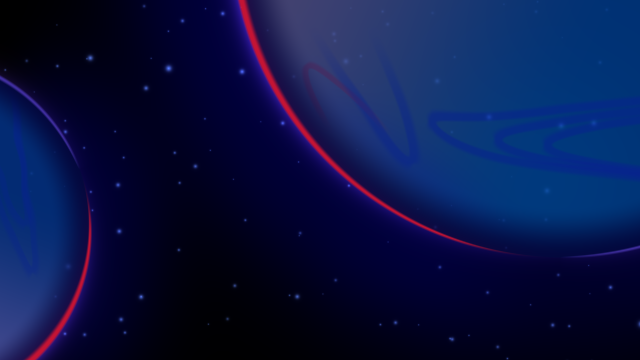
A Shadertoy shader for this background:

```glsl
// Two blue planets with crimson and violet rims in a star-dusted, deep blue sky.

// Lengths are in canvas heights, origin at the lower left.
const vec2  BIG_CENTER   = vec2(1.5556, 1.1968);
const float BIG_RADIUS   = 0.912;
const vec2  BIG_AXIS     = vec2(-1.0, 0.0);      // side lit in red
const vec2  SMALL_CENTER = vec2(-0.2384, 0.3588);
const float SMALL_RADIUS = 0.4907;
const vec2  SMALL_AXIS   = vec2(0.35, -0.94);

const vec3 SKY_GLOW = vec3(0.0, 0.0, 0.29);
const vec3 HAZE     = vec3(0.27, 0.26, 0.44);
const vec3 DEEP     = vec3(0.0, 0.19, 0.45);
const vec3 LIMB     = vec3(0.01, 0.03, 0.24);
const vec3 SWIRL    = vec3(0.03, 0.13, 0.56);
const vec3 EMBER    = vec3(0.29, 0.15, 0.36);
const vec3 CRIMSON  = vec3(0.80, 0.08, 0.20);
const vec3 VIOLET   = vec3(0.33, 0.23, 0.75);
const vec3 HALO     = vec3(0.20, 0.10, 0.42);
const vec3 STAR     = vec3(0.38, 0.53, 0.95);

vec2 hash2(vec2 p) {
    vec3 q = fract(p.xyx * vec3(0.1031, 0.1030, 0.0973));
    q += dot(q, q.yzx + 33.33);
    return fract((q.xx + q.yz) * q.zy);
}

float corner(vec2 cell, vec2 offset) {
    return dot(hash2(cell) * 2.0 - 1.0, offset);
}

float gradientNoise(vec2 p) {
    vec2 i = floor(p), f = fract(p), e = vec2(1.0, 0.0);
    vec2 u = f * f * f * (f * (f * 6.0 - 15.0) + 10.0);
    return mix(mix(corner(i, f), corner(i + e, f - e), u.x),
               mix(corner(i + e.yx, f - e.yx), corner(i + 1.0, f - 1.0), u.x), u.y);
}

// Soft stroke along a parabola that opens from its tip toward dir
float hairpin(vec2 p, vec2 tip, vec2 dir, float bend, float width) {
    vec2 q = p - tip;
    float along = dot(q, dir), across = dot(q, vec2(-dir.y, dir.x));
    float slope = 2.0 * bend * across;
    float dist = abs(along - bend * across * across) / sqrt(1.0 + slope * slope);
    return 1.0 - smoothstep(width * 0.3, width, dist);
}

// One jittered star per grid cell, many cells left empty
float stars(vec2 p, float cellSize, float density, float size) {
    vec2 grid = p / cellSize, cell = floor(grid);
    vec2 pick = hash2(cell + 17.0), spot = 0.2 + 0.6 * hash2(cell + 71.0);
    float r = length(grid - cell - spot) * cellSize;
    float radius = size * mix(0.5, 1.0, pick.y * pick.y);
    float light = 0.7 * exp(-pow(r / radius, 2.0)) + 0.35 * exp(-r / radius * 1.3);
    return light * step(pick.x, density) * (0.4 + 0.6 * pick.y)
         * (1.0 - smoothstep(0.1, 0.2, r / cellSize));
}

// Lays a shaded disc, its halo and its tapering rim over the sky
vec3 planet(vec3 sky, vec3 surface, vec2 p, vec2 center, float radius, vec2 axis, float limbDepth) {
    vec2 q = p - center;
    float edge = length(q) - radius;
    float facing = dot(normalize(q), axis);
    float red = pow(max(facing, 0.0), 1.4), violet = sqrt(max(-facing, 0.0));
    float px = 1.0 / iResolution.y;

    vec3 outside = sky + HALO * (0.15 + red + 0.3 * violet) * exp(-max(edge, 0.0) / 0.022);
    vec3 disc = mix(LIMB, surface, smoothstep(0.0, limbDepth, -edge));
    disc += CRIMSON * 0.3 * red * exp(min(edge, 0.0) / 0.025);
    vec3 col = mix(outside, disc, 1.0 - smoothstep(-px, px, edge));

    float width = 0.0235 * red + 0.012 * violet;
    float rim = smoothstep(-width - px, -width * 0.35, edge)
              * (1.0 - smoothstep(-px, 1.5 * px + 0.15 * width, edge));
    rim *= smoothstep(0.0, 0.006, width);
    return mix(col, facing > 0.0 ? CRIMSON : VIOLET, rim * (facing > 0.0 ? 0.95 : 0.75));
}

vec3 bigSurface(vec2 p) {
    vec2 w = p + 0.012 * vec2(gradientNoise(p * 5.0), gradientNoise(p * 5.0 + 9.0));
    float clear = smoothstep(0.65, 1.75, p.x + 0.45 * (1.0 - p.y));
    vec3 col = mix(HAZE, DEEP, clear);
    col += vec3(0.0, 0.035, 0.04) * exp(-dot(p - vec2(1.5, 0.5), p - vec2(1.5, 0.5)) * 9.0);

    // Broad blue drift along the lower left
    vec2 drift = mat2(0.78, 0.62, -0.62, 0.78) * (w - vec2(1.13, 0.53));
    col = mix(col, SWIRL, 0.3 * exp(-dot(drift * drift, vec2(8.0, 180.0))));

    // Nested swirl whose axis sags away from the tip
    vec2 s = w + vec2(0.0, 0.051 * (1.0 - exp(-max(w.x - 1.2, 0.0) / 0.093)));
    for (int i = 0; i < 3; i++) {
        float k = float(i);
        vec2 tip = vec2(1.2 + 0.21 * k - 0.025 * k * k, 0.664 - 0.008 * k);
        col = mix(col, SWIRL, 0.55 * hairpin(s, tip, vec2(1.0, 0.0), 53.0, 0.018));
    }
    float fade = smoothstep(0.62, 0.72, w.y);
    col = mix(col, EMBER, 0.6 * fade * hairpin(w, vec2(0.852, 0.815), vec2(0.6, -0.8), 60.0, 0.012));
    float fall = 1.0 - smoothstep(0.65, 0.95, w.y);
    return mix(col, SWIRL, 0.45 * fall * hairpin(w, vec2(1.14, 0.556), vec2(-0.45, 0.893), 70.0, 0.02));
}

vec3 smallSurface(vec2 p) {
    vec3 col = mix(vec3(0.27, 0.29, 0.56), vec3(0.01, 0.17, 0.45), smoothstep(-0.1, 0.5, p.y + 0.4 * p.x));
    vec2 w = p + 0.015 * gradientNoise(p * 9.0);
    for (int i = 0; i < 2; i++) {
        vec2 tip = vec2(0.086 - 0.02 * float(i), 0.248 + 0.13 * float(i));
        col = mix(col, SWIRL, 0.35 * hairpin(w, tip, vec2(-0.24, 0.97), 130.0, 0.014));
    }
    return col;
}

void mainImage(out vec4 fragColor, in vec2 fragCoord) {
    vec2 p = fragCoord / iResolution.y;

    // Sky light pooled between the planets
    float bigDist = max(length(p - BIG_CENTER) - BIG_RADIUS, 0.0);
    vec2 q = p - SMALL_CENTER;
    float smallDist = max(length(q) - SMALL_RADIUS, 0.0);
    float glow = exp(-pow(bigDist / 0.27, 2.0)) * mix(1.0, 0.55, smoothstep(0.9, 1.7, p.x));
    glow += 0.65 * exp(-pow(smallDist / 0.19, 2.0)) * smoothstep(0.4, 1.0, normalize(q).x);
    vec3 col = SKY_GLOW * (1.0 - exp(-1.6 * glow)) * (1.0 + 0.15 * gradientNoise(p * 3.0));

    col = planet(col, bigSurface(p), p, BIG_CENTER, BIG_RADIUS, BIG_AXIS, 0.14);
    col = planet(col, smallSurface(p), p, SMALL_CENTER, SMALL_RADIUS, SMALL_AXIS, 0.11);

    // Stars, dimmed where they show through the discs
    float inSky = smoothstep(0.0, 0.01, min(bigDist, smallDist));
    float light = stars(p, 0.145, 0.5, 0.008) + 0.7 * stars(p + 3.7, 0.083, 0.25, 0.004);
    col += STAR * light * mix(0.15, 0.85, inSky);
    fragColor = vec4(col, 1.0);
}
```
